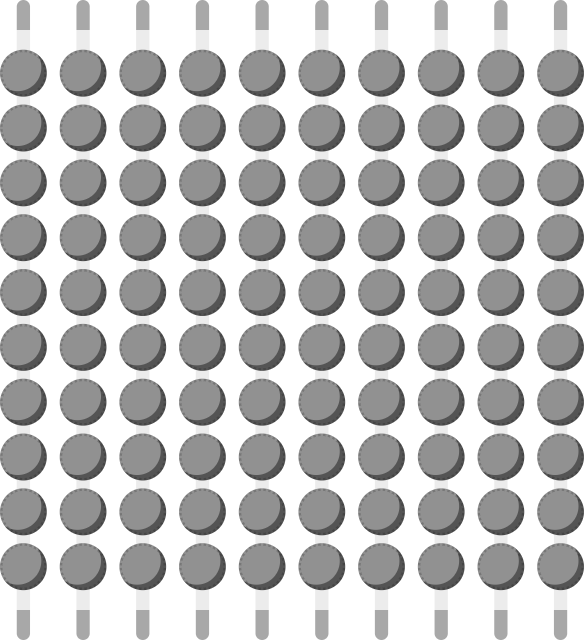
Give the GLSL for this pattern, as a Shadertoy shader.

```glsl
// Ten upright rods, each threaded with ten round shaded beads.
// Rods are capsules with grey tips; each bead is a dark disc, a lit disc
// shifted to the upper left, and a ring of dashes along the rim.

const float TAU = 6.2831853;

// Coverage of a signed distance, softened over one pixel
float cover(float dist, float pixel) {
    return clamp(0.5 - dist / pixel, 0.0, 1.0);
}

float capsule(vec2 p, float halfLength, float radius) {
    p.y -= clamp(p.y, -halfLength, halfLength);
    return length(p) - radius;
}

// Short strokes around a circle, count of them per turn
float dashedRing(vec2 p, float radius, float width, float count) {
    float turn = atan(p.y, p.x) / TAU * count;
    float along = (abs(fract(turn) - 0.5) - 0.25) * TAU * radius / count;
    float across = abs(length(p) - radius) - 0.5 * width;
    return max(along, across);
}

void mainImage(out vec4 fragColor, in vec2 fragCoord) {
    // The canvas spans 704 by 768 units
    vec2 p = fragCoord / iResolution.xy * vec2(704.0, 768.0);
    float pixel = 768.0 / iResolution.y;

    // Nearest bead on the 10 by 10 grid
    vec2 first = vec2(28.2, 88.0);
    vec2 pitch = vec2(71.95, 65.8);
    vec2 cell = clamp(round((p - first) / pitch), 0.0, 9.0);
    vec2 q = p - first - cell * pitch;

    // Rod with grey tips
    float height = p.y - 384.0;
    float tip = cover(348.0 - abs(height), pixel);
    vec3 rod = vec3(mix(0.925, 0.66, tip));
    vec3 color = mix(vec3(1.0), rod, cover(capsule(vec2(q.x, height), 376.0, 8.0), pixel));

    // Bead: shadow crescent, lit face, rim dashes
    float disc = length(q) - 28.2;
    float lit = length(q - vec2(-6.8, 6.8)) - 28.4;
    vec3 bead = mix(vec3(0.33), vec3(0.57), cover(lit, pixel));
    bead *= 1.0 - 0.18 * cover(dashedRing(q, 26.7, 3.0, 28.0), pixel);
    color = mix(color, bead, cover(disc, pixel));

    fragColor = vec4(color, 1.0);
}
```
